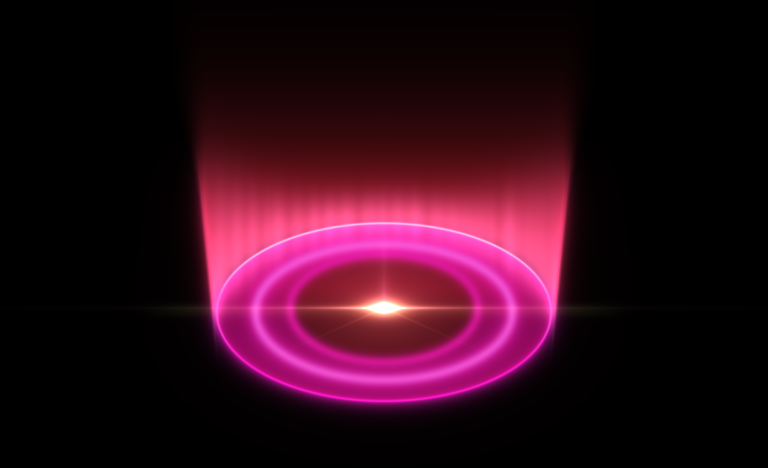
Give the GLSL for this background, as a Shadertoy shader.

```glsl
// Glowing magenta portal: elliptical rings, rising walls of light and a central flare.

// Layout, in units of the canvas height (x is measured from the middle)
const vec2 RING_CENTER = vec2(0.0, 0.333);
const vec2 OUTER_RADII = vec2(0.357, 0.190);
const vec2 MIDDLE_RADII = vec2(0.274, 0.145);
const vec2 INNER_RADII = vec2(0.201, 0.1165);
const vec2 FLARE_CENTER = vec2(0.0, 0.342);
const float WALL_HALF_WIDTH = 0.368;
const float WALL_SLOPE = 0.10;
const float STREAK_FREQUENCY = 34.0;

// Colours
const vec3 BACKGROUND = vec3(0.004, 0.0, 0.0);
const vec3 WALL_RED = vec3(0.35, 0.055, 0.075);
const vec3 WALL_PINK = vec3(0.50, 0.27, 0.44);
const vec3 EDGE_PINK = vec3(0.38, 0.10, 0.20);
const vec3 FLOOR_RED = vec3(0.30, 0.055, 0.10);
const vec3 FLOOR_MAGENTA = vec3(0.56, 0.03, 0.36);
const vec3 HOT_MAGENTA = vec3(1.0, 0.09, 0.80);
const vec3 RING_PINK = vec3(0.93, 0.33, 0.83);
const vec3 INNER_MAGENTA = vec3(0.82, 0.07, 0.60);
const vec3 RIM_PALE = vec3(1.0, 0.76, 0.92);
const vec3 FLARE_WARM = vec3(1.0, 0.86, 0.62);

float bell(float x, float width) {
    x /= width;
    return exp(-x * x);
}

// Approximate signed distance to an ellipse
float ellipseDistance(vec2 p, vec2 radii) {
    float k = length(p / radii);
    return k * (k - 1.0) / max(length(p / (radii * radii)), 0.001);
}

float hashSlope(float n) {
    return fract(sin(n * 127.1) * 4375.85) * 2.0 - 1.0;
}

// One-dimensional gradient noise
float gradientNoise(float x) {
    float cell = floor(x);
    float t = x - cell;
    float blend = t * t * t * (t * (t * 6.0 - 15.0) + 10.0);
    return mix(hashSlope(cell) * t, hashSlope(cell + 1.0) * (t - 1.0), blend);
}

// Curtain of light that rises from the far rim
vec3 lightWall(vec2 p) {
    float halfWidth = WALL_HALF_WIDTH + WALL_SLOPE * (p.y - 0.36);
    float side = abs(p.x) / halfWidth;
    float fromEdge = abs(p.x) - halfWidth;
    float rim = RING_CENTER.y + OUTER_RADII.y * sqrt(max(1.0 - side * side, 0.0));
    float rise = p.y - rim;

    float softness = mix(0.008, 0.045, smoothstep(0.55, 0.85, p.y));
    float inside = 1.0 - smoothstep(-softness, softness, fromEdge);
    float aboveRim = smoothstep(-0.025, 0.02, rise);
    float redFade = bell(max(p.y - 0.523, 0.0), 0.25);
    vec3 light = WALL_RED * redFade * inside * aboveRim;

    // Pink haze, taller towards the sides and streaked vertically
    float reach = mix(0.058, 0.20, pow(min(side, 1.0), 3.0));
    float haze = rise > 0.0 ? bell(rise, reach) : bell(rise, 0.055);
    float streaks = 1.0 + 0.45 * gradientNoise(p.x * STREAK_FREQUENCY + 7.3);
    light += WALL_PINK * haze * inside * streaks;

    // Bright side edges with a red spill outside
    float edgeFade = smoothstep(0.72, 0.50, p.y) * smoothstep(0.29, 0.40, p.y);
    light += EDGE_PINK * edgeFade * exp(-abs(fromEdge) / 0.010);
    light += vec3(0.20, 0.02, 0.06) * edgeFade * exp(-max(fromEdge, 0.0) / 0.025);
    return light;
}

// Central star, horizontal streak and faint rays
vec3 flare(vec2 p) {
    vec2 a = abs(p);
    vec3 light = FLARE_WARM * 2.6 * exp(-length(p / vec2(0.021, 0.0095)));
    light += FLARE_WARM * 1.1 * exp(-a.y / 0.0035 - a.x / 0.055);
    light += vec3(0.50, 0.30, 0.36) * exp(-a.y / 0.003 - a.x / 0.19);
    light += vec3(0.055, 0.065, 0.03) * bell(p.y + 0.005, 0.014)
           * smoothstep(0.55, 0.40, a.x);
    light += vec3(0.34, 0.15, 0.13) * exp(-length(p / vec2(0.10, 0.065)));
    light += vec3(0.32, 0.20, 0.28) * exp(-a.x / 0.014 - a.y / 0.06)
           * smoothstep(-0.03, 0.01, p.y);
    float ray = a.x * 0.41 + p.y * 0.91;
    light += vec3(0.14, 0.08, 0.05) * bell(ray, 0.0025) * exp(-a.x / 0.08)
           * smoothstep(0.0, 0.04, a.x);
    return light;
}

void mainImage(out vec4 fragColor, in vec2 fragCoord) {
    vec2 p = vec2(fragCoord.x - 0.5 * iResolution.x, fragCoord.y) / iResolution.y;
    float pixel = 1.0 / iResolution.y;
    vec2 q = p - RING_CENTER;
    float outer = ellipseDistance(q, OUTER_RADII);
    float middle = ellipseDistance(q, MIDDLE_RADII);
    float inner = ellipseDistance(p - FLARE_CENTER, INNER_RADII);
    float back = smoothstep(-0.12, 0.16, q.y);

    // Floor disc and the spill around its near side
    float disc = 1.0 - smoothstep(-pixel, pixel, outer);
    vec3 floorColor = mix(FLOOR_RED, FLOOR_MAGENTA, smoothstep(-0.035, 0.015, inner));
    vec3 color = BACKGROUND + floorColor * disc * mix(1.0, 0.72, back);
    color += HOT_MAGENTA * 0.52 * exp(-max(outer, 0.0) / 0.016)
           * (1.0 - disc) * (1.0 - smoothstep(-0.03, 0.10, q.y));
    color += lightWall(p);

    // Rings, from the soft inner bands to the crisp rim
    color = mix(color, INNER_MAGENTA, 0.80 * bell(inner, 0.011));
    color = mix(color, HOT_MAGENTA, 0.45 * bell(middle, 0.024));
    color = mix(color, RING_PINK, 0.85 * bell(middle, 0.011));
    color += HOT_MAGENTA * 0.30 * exp(-abs(outer) / 0.007) * (1.0 - 0.7 * back);
    float rimLine = bell(outer, max(0.0026, pixel));
    color = mix(color, mix(HOT_MAGENTA, RIM_PALE, back), 0.92 * rimLine);

    color += flare(p - FLARE_CENTER);
    fragColor = vec4(clamp(color, 0.0, 1.0), 1.0);
}
```
